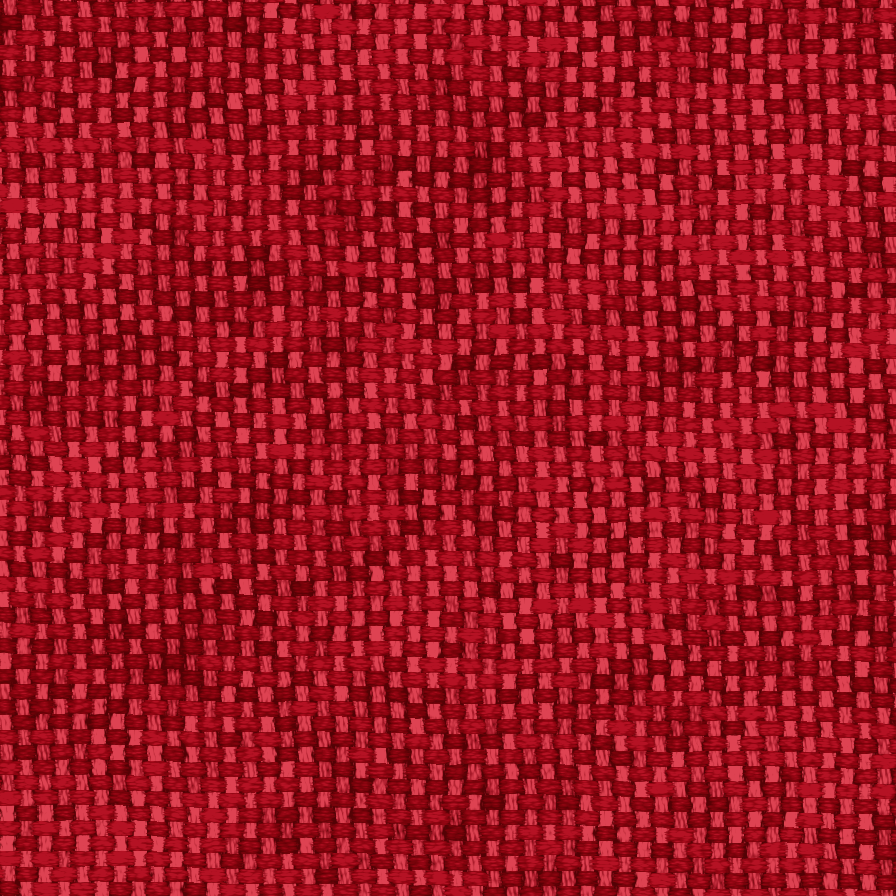
Reproduce this texture procedurally as a three.js fragment shader.

```glsl
// Plain-weave red fabric: plump horizontal weft floats over paler, narrower warp threads.
varying vec2 vUv;

const vec2 THREADS = vec2(48.0, 59.0);     // warp threads across, weft threads up
const vec2 LEAN = vec2(1.0, 0.6);          // threads that columns and rows slant by
const vec2 WEFT_HALF = vec2(0.61, 0.52);   // half size of a weft float, in cells
const vec2 WARP_HALF = vec2(0.37, 0.78);   // half size of a warp float, in cells
const float CORNER = 0.34;
const float EDGE = 0.08;                   // edge softness, in cells
const float FRAY = 0.26;                   // roughness of the float edges
const float DRIFT = 0.05;                  // wander of the threads, in cells
const float SIZE_JITTER = 0.24;
const float FIBRE = 0.70;                  // strength of the fibre streaks
const float WEFT_STRAND = 0.06;            // strength of the plied strands
const float WARP_STRAND = 0.17;
const float TONE_JITTER = 0.46;            // tone change between floats
const float PATCH = 0.11;                  // broad tone change over the cloth

const vec3 MAROON = vec3(0.36, 0.008, 0.02);
const vec3 WINE = vec3(0.47, 0.01, 0.04);
const vec3 RUBY = vec3(0.57, 0.02, 0.07);
const vec3 CRIMSON = vec3(0.71, 0.07, 0.14);
const vec3 ROSE = vec3(0.66, 0.10, 0.16);
const vec3 PALE = vec3(0.87, 0.26, 0.32);

float hash(vec2 p) {
  vec3 q = fract(vec3(p.xyx) * 0.1031);
  q += dot(q, q.yzx + 33.33);
  return fract((q.x + q.y) * q.z);
}

// Cellular noise: distance to the nearest scattered point
float cellular(vec2 p) {
  vec2 cell = floor(p);
  float nearest = 2.0;
  for (int j = -1; j <= 1; j++) {
    for (int i = -1; i <= 1; i++) {
      vec2 c = cell + vec2(float(i), float(j));
      vec2 point = c + vec2(hash(c + 17.0), hash(c + 59.0));
      nearest = min(nearest, distance(p, point));
    }
  }
  return nearest;
}

float roundedBox(vec2 p, vec2 halfSize, float radius) {
  vec2 q = abs(p) - halfSize + radius;
  return length(max(q, 0.0)) + min(max(q.x, q.y), 0.0) - radius;
}

float cover(float d) {
  return 1.0 - smoothstep(-EDGE, EDGE, d);
}

// Layered sines for uneven dye and light
float patches(vec2 uv) {
  return 0.5 * sin(uv.x * 7.0 + uv.y * 5.0 + 2.0 * sin(uv.y * 6.0))
       + 0.5 * sin(uv.y * 17.0 - uv.x * 9.0 + 1.3)
       + 0.5 * sin(uv.x * 27.0 + 3.0 * sin(uv.y * 25.0));
}

vec3 weftColor(float tone) {
  vec3 c = mix(MAROON, WINE, smoothstep(0.10, 0.46, tone));
  c = mix(c, RUBY, smoothstep(0.46, 0.76, tone));
  return mix(c, CRIMSON, smoothstep(0.74, 1.08, tone));
}

vec3 warpColor(float tone) {
  vec3 c = mix(MAROON, ROSE, smoothstep(0.0, 0.50, tone));
  return mix(c, PALE, smoothstep(0.42, 0.98, tone));
}

void main() {
  vec2 p = vUv * THREADS + LEAN * vUv.yx;
  p += DRIFT * vec2(sin(p.y * 0.61 + 1.7 * sin(p.x * 0.23)),
                    sin(p.x * 0.53 + 1.9 * sin(p.y * 0.19)));
  float row = floor(p.y);
  float column = floor(p.x);
  float patchTone = PATCH * patches(vUv);

  // Fibres lie along each thread
  float weftFibre = 1.0 - cellular(p * vec2(2.2, 6.0));
  float warpFibre = 1.0 - cellular(p * vec2(7.0, 2.0) + 40.0);

  // Weft floats: every second column, staggered by row
  float weftStep = p.x + 0.5 + row;
  vec2 weftPos = vec2(mod(weftStep, 2.0) - 1.0, fract(p.y) - 0.5);
  float weftRandom = hash(vec2(floor(weftStep * 0.5), row));
  vec2 weftHalf = WEFT_HALF;
  weftHalf.x += SIZE_JITTER * (weftRandom - 0.5);
  float weftDist = roundedBox(weftPos, weftHalf, CORNER) + FRAY * (0.55 - weftFibre);

  // Warp floats: the other half of the checkerboard
  float warpStep = p.y - 0.5 + column;
  vec2 warpPos = vec2(fract(p.x) - 0.5, mod(warpStep, 2.0) - 1.0);
  float warpRandom = hash(vec2(column, floor(warpStep * 0.5)) + 91.0);
  float warpDist = roundedBox(warpPos, WARP_HALF, CORNER) + FRAY * (0.55 - warpFibre);

  // Round profiles, plied strands and fibre streaks
  vec2 w = weftPos / weftHalf;
  float weftTone = 0.90 - 0.42 * pow(abs(w.y - 0.1), 2.0) - 0.42 * w.x * w.x;
  weftTone += WEFT_STRAND * sin(25.0 * weftPos.y * (1.0 + 0.2 * w.x * w.x) + 6.0 * weftRandom);
  weftTone += FIBRE * (weftFibre - 0.55) + TONE_JITTER * (weftRandom - 0.5);
  weftTone += 0.18 * (hash(vec2(row, 7.0)) - 0.5) + patchTone;

  vec2 k = warpPos / WARP_HALF;
  float warpTone = 0.92 - 0.36 * k.x * k.x - 0.20 * k.y * k.y;
  warpTone += WARP_STRAND * sin(24.0 * warpPos.x + 6.0 * warpRandom + sin(4.0 * warpPos.y));
  warpTone += FIBRE * (warpFibre - 0.55) + TONE_JITTER * (warpRandom - 0.5);
  warpTone += 0.16 * (hash(vec2(column, 3.0)) - 0.5) + patchTone;
  warpTone *= mix(0.40, 1.0, smoothstep(-0.04, 0.17, weftDist));   // contact shadow

  // Layer the threads over the dark gaps
  vec3 color = mix(MAROON * 0.9, warpColor(warpTone), cover(warpDist));
  color = mix(color, weftColor(weftTone), cover(weftDist));
  gl_FragColor = vec4(color, 1.0);
}
```
